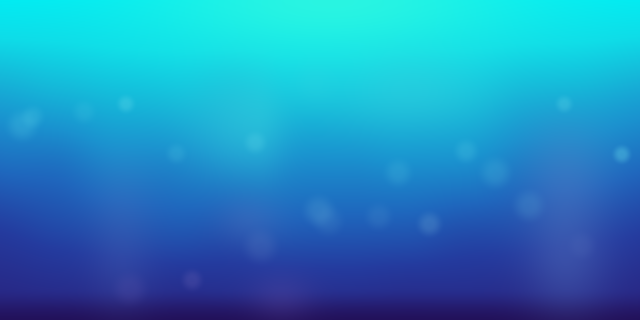
This background is drawn by a WebGL 2 fragment shader. Its source:

```glsl
#version 300 es
precision highp float;
// Underwater backdrop: a depth gradient from bright cyan to deep indigo,
// bent downward at the sides, with soft light plumes and a mint surface glow.
// Blurred bubbles and faint upright streaks come from a sine hash.
uniform vec2 u_resolution;
out vec4 fragColor;

const float PI = 3.14159265;

// Water colours at equal steps, from surface to bottom
const int LAST_STOP = 6;
const vec3 WATER[7] = vec3[7](
  vec3(0.00, 0.92, 0.95), vec3(0.05, 0.86, 0.91), vec3(0.08, 0.72, 0.85),
  vec3(0.10, 0.57, 0.81), vec3(0.12, 0.40, 0.74), vec3(0.14, 0.23, 0.62),
  vec3(0.16, 0.13, 0.49));
const vec3 FLOOR = vec3(0.13, 0.06, 0.34);

const float SIDE_SINK = 0.13;   // how much deeper the sides look
const float STREAK_SINK = 0.05; // depth wobble of the upright streaks
const vec2 STREAK_CELLS = vec2(11.0, 4.0);

const vec3 MINT = vec3(0.17, 0.96, 0.88);
const vec3 AQUA = vec3(0.22, 0.83, 0.87);
const vec3 HAZE = vec3(0.36, 0.48, 0.76);
const vec3 PALE = vec3(0.40, 0.86, 0.92);
const vec3 VIOLET = vec3(0.44, 0.36, 0.70);

const int BUBBLES = 20;
const float BUBBLE_MIN = 0.030;
const float BUBBLE_MAX = 0.070;
const float BUBBLE_ALPHA = 0.40;

float hash(float n) {
  return fract(sin(n * 127.1 + 11.7) * 43758.5453);
}

// Smooth value noise, 0 to 1
float noise(vec2 p) {
  vec2 cell = floor(p);
  vec2 f = p - cell;
  f = f * f * (3.0 - 2.0 * f);
  float n = cell.x + 57.0 * cell.y;
  return mix(mix(hash(n), hash(n + 1.0), f.x),
             mix(hash(n + 57.0), hash(n + 58.0), f.x), f.y);
}

vec3 waterColor(float depth) {
  float t = clamp(depth, 0.0, 1.0) * float(LAST_STOP);
  int i = min(int(t), LAST_STOP - 1);
  return mix(WATER[i], WATER[i + 1], t - float(i));
}

// Elliptic glow, 1 at its centre
float glow(vec2 p, vec2 center, vec2 size) {
  vec2 q = (p - center) / size;
  return exp(-dot(q, q));
}

// Plume with a long left side and a steep right side
float plume(vec2 p, vec2 center, vec2 size) {
  float steepness = p.x > center.x ? 2.2 : 1.0;
  return glow(vec2(center.x + (p.x - center.x) * steepness, p.y), center, size);
}

// Upright shaft of light that fades above its top and near the floor
float shaft(vec2 uv, float x, float width, float top) {
  float q = (uv.x - x) / width;
  float fade = smoothstep(top, top - 0.35, uv.y) * smoothstep(-0.12, 0.22, uv.y);
  return exp(-q * q) * fade;
}

vec3 addBubbles(vec3 color, vec2 p, float aspect) {
  for (int i = 0; i < BUBBLES; i++) {
    float id = float(i);
    float column = (id + hash(id)) / float(BUBBLES);
    float height = mix(0.08, 0.72, hash(id + 31.0));
    float size = hash(id + 57.0);
    float radius = mix(BUBBLE_MIN, BUBBLE_MAX, size);
    float dist = length(p - vec2(column * aspect, height));
    float disc = 1.0 - smoothstep(0.2 * radius, radius, dist);
    float alpha = BUBBLE_ALPHA * mix(1.0, 0.45, size) * mix(0.3, 1.0, hash(id + 83.0));
    vec3 tint = mix(VIOLET, PALE, smoothstep(0.05, 0.5, height));
    color = mix(color, tint, disc * alpha);
  }
  return color;
}

void main() {
  vec2 uv = gl_FragCoord.xy / u_resolution;
  float aspect = u_resolution.x / u_resolution.y;

  // Depth gradient, sinking toward both sides and wavering in streaks
  float side = 2.0 * uv.x - 1.0;
  float midWater = sin(PI * uv.y);
  float streak = noise(uv * STREAK_CELLS) - 0.5;
  float depth = 1.0 - uv.y + midWater * (SIDE_SINK * side * side + STREAK_SINK * streak);
  vec3 color = waterColor(depth);
  color = mix(color, FLOOR, smoothstep(0.10, -0.02, uv.y));

  // Surface light and broad plumes below it
  color = mix(color, MINT, 0.95 * glow(uv, vec2(0.52, 1.0), vec2(0.29, 0.18)));
  color = mix(color, AQUA, 0.46 * plume(uv, vec2(0.40, 0.62), vec2(0.10, 0.17)));
  color = mix(color, AQUA, 0.40 * glow(uv, vec2(0.64, 0.72), vec2(0.12, 0.13)));
  color = mix(color, AQUA, 0.22 * glow(uv, vec2(0.49, 0.74), vec2(0.035, 0.07)));

  // Hazy shafts and a violet floor
  color = mix(color, HAZE, 0.38 * shaft(uv, 0.885, 0.065, 0.76));
  color = mix(color, HAZE, 0.20 * shaft(uv, 0.19, 0.05, 0.65));
  color = mix(color, HAZE, 0.26 * glow(uv, vec2(0.39, 0.31), vec2(0.05, 0.08)));
  color = mix(color, VIOLET, 0.22 * glow(uv, vec2(0.44, 0.07), vec2(0.05, 0.08)));

  color = addBubbles(color, vec2(uv.x * aspect, uv.y), aspect);
  fragColor = vec4(color, 1.0);
}
```
